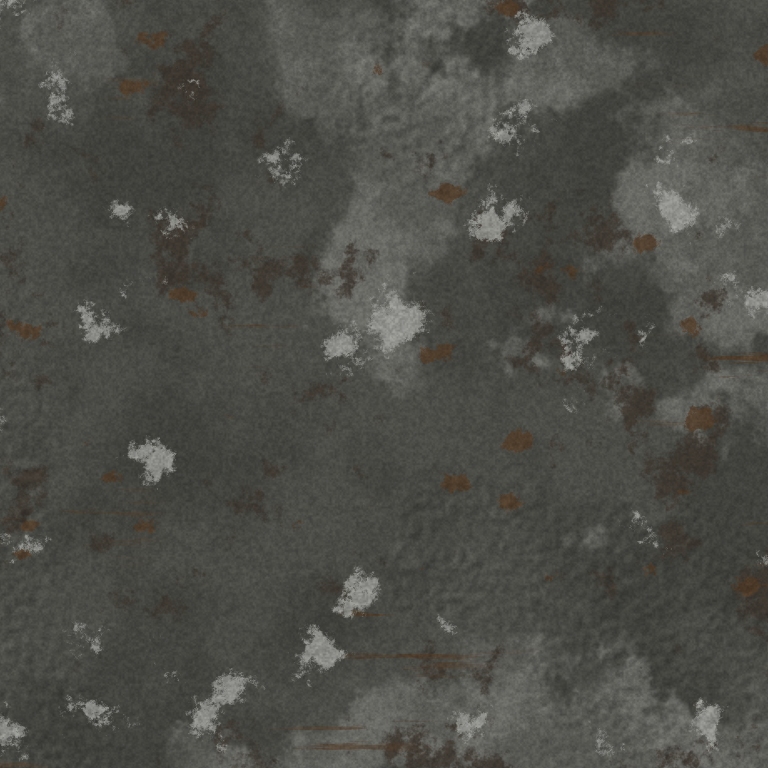
Reproduce this texture procedurally as a Shadertoy shader.

```glsl
// Weathered dark metal: ragged grey patches, pale flaking clusters and rust specks.

const vec3 DARK_STEEL   = vec3(0.252, 0.255, 0.235);
const vec3 MID_STEEL    = vec3(0.298, 0.300, 0.280);
const vec3 DULL_PATCH   = vec3(0.340, 0.340, 0.322);
const vec3 LIGHT_PATCH  = vec3(0.412, 0.412, 0.394);
const vec3 PALE_FLAKE   = vec3(0.600, 0.605, 0.585);
const vec3 BROWN_STAIN  = vec3(0.235, 0.208, 0.180);
const vec3 RUST         = vec3(0.315, 0.225, 0.145);

const float PATCH_SCALE = 4.2;
const float FLAKE_SCALE = 10.0;
const float FLAKE_SHARE = 0.42;
const float STAIN_SCALE = 9.0;
const vec2  RUST_SCALE  = vec2(15.0, 25.0);
const float RUST_SHARE  = 0.13;
const vec2  STREAK_SCALE = vec2(5.0, 75.0);
const float PIT_SCALE   = 105.0;
const float GRAIN_SCALE = 230.0;
const float GRAIN_DEPTH = 0.16;

float hash(vec2 p) {
    vec3 q = fract(p.xyx * vec3(0.1031, 0.1030, 0.0973));
    q += dot(q, q.yzx + 33.33);
    return fract((q.x + q.y) * q.z);
}

float noise(vec2 p) {
    vec2 i = floor(p), f = fract(p);
    f = f * f * (3.0 - 2.0 * f);
    float low = mix(hash(i), hash(i + vec2(1, 0)), f.x);
    float high = mix(hash(i + vec2(0, 1)), hash(i + vec2(1, 1)), f.x);
    return mix(low, high, f.y);
}

// Layered noise in 0..1; a higher gain gives more ragged detail.
float layers(vec2 p, float gain) {
    const mat2 TURN_AND_DOUBLE = mat2(1.6, 1.2, -1.2, 1.6);
    float sum = 0.0, total = 0.0, weight = 1.0;
    for (int i = 0; i < 7; i++) {
        sum += weight * noise(p);
        total += weight;
        weight *= gain;
        p = TURN_AND_DOUBLE * p + 17.3;
    }
    return sum / total;
}

// Cellular field of scattered spots: positive inside, in units of a cell.
float spots(vec2 p, float share) {
    vec2 cell = floor(p);
    float field = -1.0;
    for (int y = -1; y <= 1; y++)
    for (int x = -1; x <= 1; x++) {
        vec2 id = cell + vec2(x, y);
        if (hash(id + 91.7) > share) continue;
        vec2 centre = id + vec2(hash(id + 5.1), hash(id + 47.9));
        float radius = mix(-0.05, 0.30, hash(id + 23.4));
        field = max(field, radius - length(p - centre));
    }
    return field;
}

void mainImage(out vec4 fragColor, in vec2 fragCoord) {
    vec2 p = fragCoord / iResolution.y;

    // Cloudy steel base
    float cloud = layers(p * 5.0 + 31.0, 0.65);
    vec3 color = mix(DARK_STEEL, MID_STEEL, smoothstep(0.34, 0.62, cloud));

    // Ragged grey patches with mottled interiors
    float patchField = layers(p * PATCH_SCALE + 7.0, 0.60);
    float patchMask = smoothstep(0.515, 0.600, patchField);
    float mottle = smoothstep(0.36, 0.66, layers(p * 12.0 + 63.0, 0.75));
    color = mix(color, mix(DULL_PATCH, LIGHT_PATCH, mottle), patchMask);

    // Brown stains, specks and thin horizontal streaks
    float stain = smoothstep(0.59, 0.70, layers(p * STAIN_SCALE + 120.0, 0.70));
    color = mix(color, BROWN_STAIN, 0.85 * stain);

    float ragged = layers(p * 24.0 + 210.0, 0.70) - 0.5;
    float speck = smoothstep(0.0, 0.16, spots(p * RUST_SCALE + 3.0, RUST_SHARE) + 1.3 * ragged);
    float streak = smoothstep(0.64, 0.75, layers(p * STREAK_SCALE + 40.0, 0.55));
    streak *= smoothstep(0.50, 0.72, noise(p * 6.0 + 80.0));
    color = mix(color, RUST, 0.75 * max(speck, streak));

    // Pale crumbling clusters
    float crumble = layers(p * 17.0 + 300.0, 0.74) - 0.5;
    float flake = smoothstep(0.0, 0.20, spots(p * FLAKE_SCALE + 12.0, FLAKE_SHARE) + 1.55 * crumble);
    color = mix(color, PALE_FLAKE, 0.85 * flake);

    // Pitted relief in a few zones, then fine grain everywhere
    float pitZone = smoothstep(0.58, 0.78, noise(p * 3.5 + 150.0));
    vec2 pit = p * PIT_SCALE;
    float relief = noise(pit) - noise(pit + vec2(0.45, -0.45));
    float grain = noise(p * GRAIN_SCALE) + noise(p * GRAIN_SCALE * 2.0 + 9.0) - 1.0;
    color *= 1.0 + 0.22 * pitZone * relief + GRAIN_DEPTH * grain;

    fragColor = vec4(color, 1.0);
}
```
